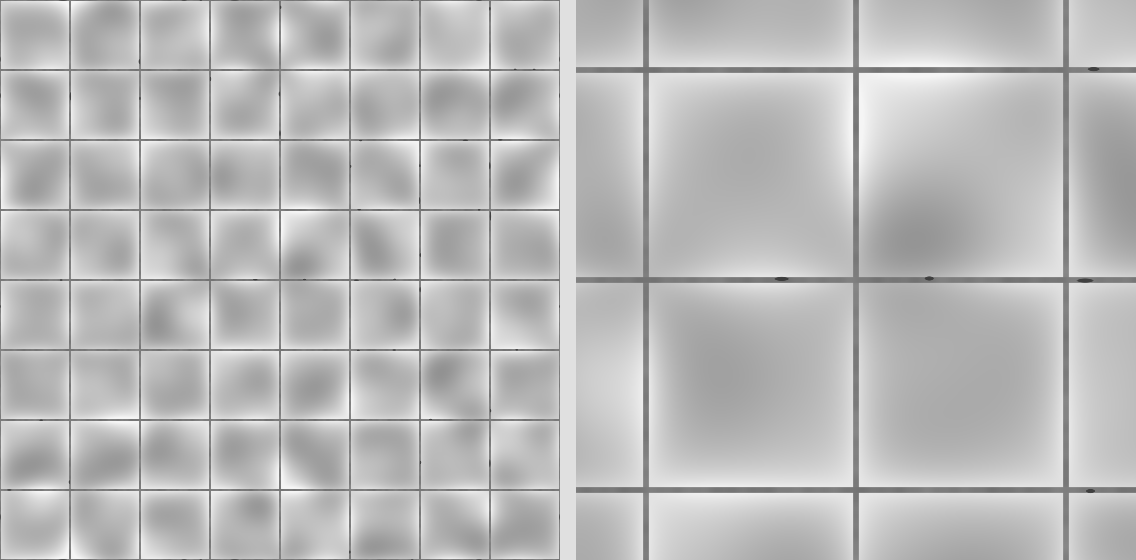
Left, the full canvas; right, a detail of the centre.
Write a Shadertoy shader that draws this pattern.

```glsl
// Grid of pale grey pillowed square tiles with soft mottling and thin chipped grout.
const float TILES = 8.0;             // tiles across and down
const float GROUT_HALF = 0.0132;     // half the grout width, in tiles
const float GROUT_GREY = 0.475;
const float GROUT_MOTTLE = 0.018;
const float TILE_GREY = 0.674;
const int CLOUD_WAVES = 18;
const float CLOUD_MAX_CYCLES = 11.0; // highest wave count over the canvas
const float CLOUD_AMOUNT = 0.039;    // spread of the mottling
const float RIM_LIGHT = 0.185;       // extra brightness at the tile rim
const float RIM_WIDTH = 0.1;         // falloff of the rim, in tiles
const float RIM_VARIATION = 0.1;
const float CHIP_SLOTS = 4.0;        // possible chips along one tile side
const float CHIP_CHANCE = 0.12;
const float CHIP_HALF_WIDTH = 0.01;
const float CHIP_GREY = 0.17;
const float TAU = 6.2831853;

float hash(vec3 p) {
    p = fract(p * 0.1031);
    p += dot(p, p.zyx + 31.32);
    return fract((p.x + p.y) * p.z);
}

// Layered sines with whole wave counts: wraps over the canvas, unit spread
float clouds(vec2 uv) {
    float sum = 0.0;
    for (int i = 0; i < CLOUD_WAVES; i++) {
        float layer = float(i);
        float angle = TAU * (layer * 0.618 + 0.1 * hash(vec3(layer, 3.0, 8.0)));
        float radius = CLOUD_MAX_CYCLES * mix(0.35, 1.0, hash(vec3(layer, 17.0, 2.0)));
        vec2 cycles = floor(radius * vec2(cos(angle), sin(angle)) + 0.5);
        float phase = hash(vec3(layer, 29.0, 5.0));
        sum += sin(TAU * (dot(uv, cycles) + phase));
    }
    return sum / sqrt(0.5 * float(CLOUD_WAVES));
}

// Slow tonal change along a grout line, periodic over the canvas
float mottle(float along, float line, float seed) {
    float phase = TAU * hash(vec3(line, seed, 5.0));
    float t = TAU * along / TILES;
    return sin(t * 13.0 + phase) + 0.7 * sin(t * 37.0 + phase * 2.0)
         + 0.4 * sin(t * 91.0 - phase);
}

// Coverage of sparse tapered chips along a grout line
float chips(float along, float across, float line, float seed, float px) {
    float s = along * CHIP_SLOTS;
    vec3 id = vec3(floor(s), line, seed);
    float present = step(hash(id), CHIP_CHANCE);
    float centre = mix(0.35, 0.65, hash(id + 11.0));
    float halfLength = mix(0.1, 0.34, pow(hash(id + 23.0), 2.0));
    // The border line stays centred so that both canvas edges share its chips
    float shift = (hash(id + 37.0) - 0.5) * GROUT_HALF * 1.6 * step(0.5, line);
    float reach = (fract(s) - centre) / halfLength;
    float d = abs(across - shift) - CHIP_HALF_WIDTH * (1.0 - reach * reach);
    return present * step(abs(reach), 1.0) * (1.0 - smoothstep(-0.5 * px, 0.5 * px, d))
         * (1.0 - smoothstep(0.7, 1.0, abs(reach)));
}

void mainImage(out vec4 fragColor, in vec2 fragCoord) {
    vec2 uv = fragCoord / iResolution.xy;
    vec2 grid = uv * TILES;
    float px = TILES / min(iResolution.x, iResolution.y);
    vec2 across = fract(grid + 0.5) - 0.5;
    vec2 line = mod(floor(grid + 0.5), TILES);

    // Tile face: mottled centre, uneven bright rim
    vec2 inset = max(abs(across) - GROUT_HALF, 0.0);
    vec2 falloff = 1.0 - exp(-inset / RIM_WIDTH);
    float rim = 1.0 - falloff.x * falloff.y;
    float cloud = clouds(uv);
    float rimGain = max(1.0 + RIM_VARIATION * cloud, 0.4);
    float grey = TILE_GREY + CLOUD_AMOUNT * cloud;
    grey = min(grey + RIM_LIGHT * rim * rimGain, 0.96);

    // Grout lines, upright ones slightly lighter
    vec2 cover = 1.0 - smoothstep(-0.5 * px, 0.5 * px, abs(across) - GROUT_HALF);
    float upright = GROUT_GREY + 0.02 + GROUT_MOTTLE * mottle(grid.y, line.x, 1.0);
    float level = GROUT_GREY + GROUT_MOTTLE * mottle(grid.x, line.y, 2.0);
    grey = mix(grey, upright, cover.x);
    grey = mix(grey, level, cover.y);

    // Chips
    float chip = max(chips(grid.y, across.x, line.x, 3.0, px),
                     chips(grid.x, across.y, line.y, 4.0, px));
    grey = mix(grey, CHIP_GREY, 0.75 * chip);

    fragColor = vec4(vec3(grey), 1.0);
}
```
